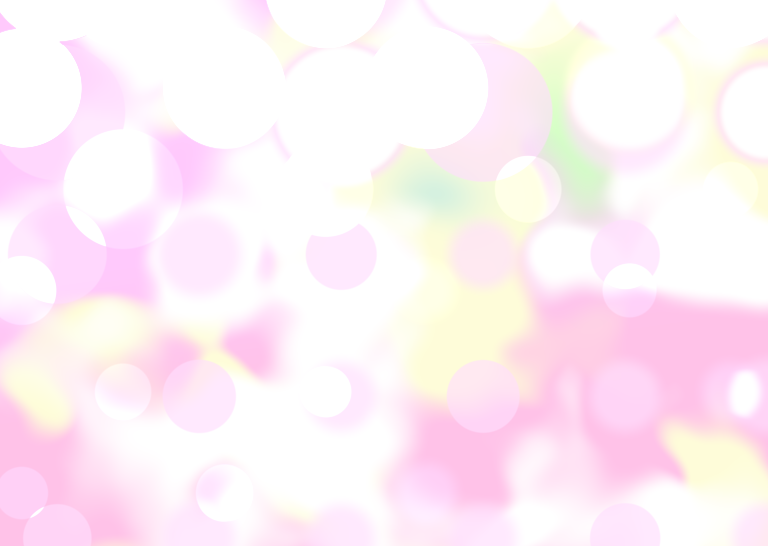
Give the GLSL for this background, as a WebGL 2 fragment shader.

```glsl
#version 300 es
precision highp float;
// Dreamy pastel bokeh: blurred pink, lilac and lemon clouds under two lattices of pale discs.

#define PINK        vec3(1.00, 0.76, 0.91)
#define LILAC       vec3(1.00, 0.79, 0.99)
#define PALE_LILAC  vec3(1.00, 0.87, 0.995)
#define LEMON       vec3(0.995, 0.99, 0.85)
#define GREEN       vec3(0.82, 1.00, 0.77)
#define AQUA        vec3(0.82, 0.94, 0.88)
#define CLOUD_SCALE 6.0
#define SMALL_PITCH 0.1855
#define LARGE_PITCH 0.26
#define DISC_GLOW   0.055

uniform vec2 u_resolution;
out vec4 fragColor;

float hash(vec2 p) {
    vec3 q = fract(vec3(p.xyx) * 0.1031);
    q += dot(q, q.yzx + 33.33);
    return fract((q.x + q.y) * q.z);
}

float noise(vec2 p) {
    vec2 cell = floor(p), f = fract(p);
    f = f * f * f * (f * (f * 6.0 - 15.0) + 10.0);
    return mix(mix(hash(cell), hash(cell + vec2(1, 0)), f.x),
               mix(hash(cell + vec2(0, 1)), hash(cell + vec2(1, 1)), f.x), f.y);
}

// Two octaves, the second one turned to hide the grid
float cloud(vec2 p) {
    return 0.65 * noise(p) + 0.35 * noise(mat2(1.6, 1.2, -1.2, 1.6) * p + 17.3);
}

float glow(vec2 p, vec2 center, vec2 size) {
    vec2 d = (p - center) / size;
    return exp(-dot(d, d));
}

// Disc lattice: x = summed cover (solid discs count twice), y = lemon halo
vec2 discs(vec2 p, vec2 origin, float pitch, bool checker, float minRadius, float softShare, float seed) {
    float pixel = 1.0 / u_resolution.y;
    vec2 base = floor((p - origin) / pitch + 0.5);
    vec2 sum = vec2(0.0);
    for (int j = -1; j <= 1; j++) {
        for (int i = -1; i <= 1; i++) {
            vec2 id = base + vec2(i, j);
            vec2 key = id + seed;
            bool skipped = checker && mod(id.x + id.y, 2.0) > 0.5;
            if (skipped || hash(key) < 0.14) continue;

            // Discs grow towards the upper left and turn solid near the top
            vec2 center = origin + id * pitch;
            float growth = smoothstep(0.38, 0.66, center.y - 0.2 * center.x);
            float radius = minRadius + 0.063 * growth + 0.008 * (hash(key + 5.7) - 0.5);
            float solid = smoothstep(0.68, 0.78, center.y) * step(0.2, hash(key + 11.3));
            float soft = step(hash(key + 23.9), softShare * smoothstep(0.2, 0.8, center.x));
            float edge = mix(pixel, 0.02, soft);

            float d = length(p - center) - radius;
            float cover = 1.0 - smoothstep(-edge, edge, d);
            float halo = exp(-pow(d / 0.014, 2.0)) * step(0.6, hash(key + 31.1));
            sum += vec2(cover * (1.0 + solid), halo * smoothstep(0.6, 0.9, center.x));
        }
    }
    return sum;
}

void main() {
    vec2 p = gl_FragCoord.xy / u_resolution.y;
    float upper = smoothstep(0.35, 0.7, p.y);
    vec2 warp = 0.05 * vec2(noise(p * 9.0 + 3.1), noise(p * 9.0 + 47.2));
    vec2 q = p + warp;

    // Cloud colours: pink below, lilac upper left, lemon upper right
    vec3 color = mix(PINK, LILAC, smoothstep(0.3, 0.62, p.y + 0.15 * (0.7 - p.x)));
    float lemon = cloud(q * 4.2 + 8.4) + 0.5 * (p.x - 0.72) * upper;
    color = mix(color, LEMON, smoothstep(0.47, 0.64, lemon));

    // Fresh green and aqua accents
    color = mix(color, AQUA, 0.9 * glow(q, vec2(0.83, 0.68), vec2(0.09, 0.05)));
    color = mix(color, GREEN, 0.95 * glow(q, vec2(1.08, 0.76), vec2(0.08, 0.15)));

    // Overexposed white clouds
    float white = cloud(q * CLOUD_SCALE + 61.7) + 0.3 * glow(p, vec2(0.59, 0.38), vec2(0.14, 0.16));
    white -= 0.25 * glow(p, vec2(1.07, 0.74), vec2(0.1, 0.16));
    color = mix(color, vec3(1.0), smoothstep(0.36, 0.68, white));

    // Large lilac discs and small clear discs
    vec2 large = discs(p, vec2(0.105, 0.014), LARGE_PITCH, false, 0.064, 0.75, 7.0);
    vec2 small = discs(p, vec2(0.040, 0.097), SMALL_PITCH, true, 0.049, 0.25, 83.0);
    color = mix(color, LEMON, 0.7 * min(small.y, 1.0));
    color = mix(color, PALE_LILAC, 0.65 * min(large.x, 1.0));

    // Light adds up: overlaps burn out to white
    float cover = large.x + small.x;
    color += DISC_GLOW * small.x;
    color = mix(color, vec3(1.0), smoothstep(1.0, 1.9, cover));

    fragColor = vec4(clamp(color, 0.0, 1.0), 1.0);
}
```
